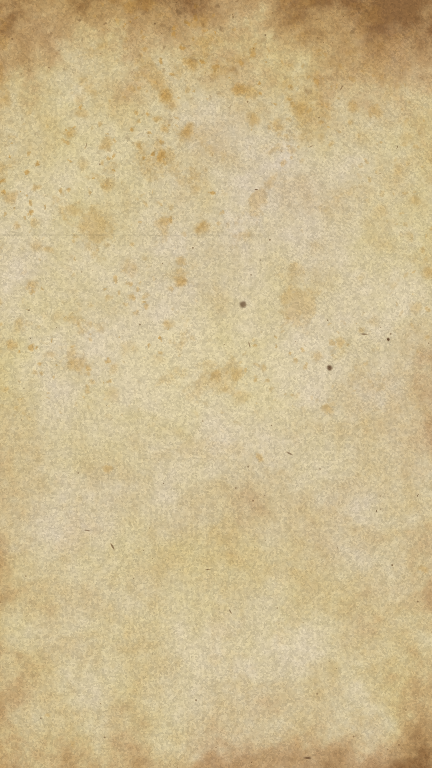
Write a WebGL 1 fragment shader that draws this texture.

```glsl
precision highp float;
// Aged parchment: cloudy cream paper with browned edges, foxing, specks and fibres.
uniform vec2 u_resolution;

// Paper tones, from clean to most browned
const vec3 CREAM = vec3(0.845, 0.788, 0.655);
const vec3 STRAW = vec3(0.822, 0.762, 0.605);
const vec3 SAND  = vec3(0.800, 0.720, 0.540);
const vec3 TAN   = vec3(0.760, 0.650, 0.470);
const vec3 BROWN = vec3(0.700, 0.570, 0.390);
const vec3 UMBER = vec3(0.570, 0.430, 0.275);
const vec3 RUST  = vec3(0.710, 0.530, 0.250);
const vec3 INK   = vec3(0.300, 0.190, 0.110);

const float BASE_AGE = 0.15;
const float CLOUD_AGE = 1.5;
const float MOTTLE_AGE = 0.8;
const float FLECK_AGE = 0.35;
const float TOP_AGE = 4.6;
const float BOTTOM_AGE = 2.9;
const float RIGHT_AGE = 2.1;
const float LEFT_AGE = 1.5;
const float FINE_GRAIN = 0.115;
const float FINE_CELLS = 250.0;
const float COARSE_GRAIN = 0.055;
const float COARSE_CELLS = 120.0;
const float WEAVE = 0.004;
const float CREASE_HEIGHT = 0.694;
const mat2 TILT = mat2(0.8, 0.6, -0.6, 0.8);

vec2 hash2(vec2 p) {
  vec2 q = vec2(dot(p, vec2(127.1, 311.7)), dot(p, vec2(269.5, 183.3)));
  return fract(sin(q) * 43758.55);
}

// Layered sines, each layer bent and turned; roughly -1 to 1
float clouds(vec2 p) {
  float sum = 0.0;
  float amp = 0.5;
  for (int i = 0; i < 7; i++) {
    p = TILT * p * 1.8 + vec2(3.7, 1.9);
    vec2 bent = p + 1.4 * sin(p.yx * 0.73 + sum * 2.0);
    sum += amp * sin(bent.x) * sin(bent.y);
    amp *= 0.68;
  }
  return sum;
}

// Cellular grain: random shade of the nearest jittered point, -0.5 to 0.5
float grain(vec2 p) {
  vec2 cell = floor(p);
  float nearest = 2.0;
  float shade = 0.0;
  for (int j = -1; j <= 1; j++)
    for (int i = -1; i <= 1; i++) {
      vec2 c = cell + vec2(float(i), float(j));
      float d = length(c + hash2(c) - p);
      if (d < nearest) {
        nearest = d;
        shade = hash2(c + 17.0).x - 0.5;
      }
    }
  return shade;
}

// Scattered soft marks; stretch > 1 turns round spots into thin fibres
float marks(vec2 p, float density, float radius, float stretch) {
  vec2 cell = floor(p);
  float cover = 0.0;
  for (int j = -1; j <= 1; j++)
    for (int i = -1; i <= 1; i++) {
      vec2 c = cell + vec2(float(i), float(j));
      vec2 pick = hash2(c + 41.0);
      float angle = 6.283 * pick.y;
      vec2 d = p - c - hash2(c);
      d = mat2(cos(angle), -sin(angle), sin(angle), cos(angle)) * d;
      d.x /= stretch;
      float r = radius * (0.35 + 0.65 * hash2(c + 87.0).x);
      float spot = 1.0 - smoothstep(0.25 * r, r, length(d));
      cover = max(cover, spot * step(pick.x, density) * (0.5 + 0.5 * pick.y));
    }
  return cover;
}

vec3 paperTone(float age) {
  vec3 tone = mix(CREAM, STRAW, clamp(age, -0.2, 1.0));
  tone = mix(tone, SAND, clamp(age - 1.0, 0.0, 1.0));
  tone = mix(tone, TAN, clamp(age - 2.0, 0.0, 1.0));
  tone = mix(tone, BROWN, clamp(age - 3.0, 0.0, 1.0));
  return mix(tone, UMBER, clamp(age - 4.0, 0.0, 1.2));
}

void main() {
  vec2 uv = gl_FragCoord.xy / u_resolution;
  vec2 p = gl_FragCoord.xy / u_resolution.x;
  float fromTop = u_resolution.y / u_resolution.x - p.y;
  float broad = clouds(p * 1.6);
  float mottle = clouds(p * 9.0 + 5.0);
  float fleck = clouds(p * 32.0 + 9.0);

  // Browning creeps in from the edges in uneven patches
  float edge = TOP_AGE * exp(-fromTop / 0.14) + BOTTOM_AGE * exp(-p.y / 0.16);
  edge += RIGHT_AGE * exp((p.x - 1.0) / 0.15) * (1.0 - 0.5 * uv.y);
  edge += LEFT_AGE * exp(-p.x / 0.09);
  float age = BASE_AGE + CLOUD_AGE * broad + MOTTLE_AGE * mottle + FLECK_AGE * fleck;
  age += edge * (1.0 + 0.2 * broad + 0.3 * mottle);
  age -= 0.4 * max(age - 3.5, 0.0);
  vec3 color = paperTone(age);
  color.b *= 1.0 - 0.07 * clouds(p * 2.5 + 27.0);

  // Rusty foxing and ochre stains, gathered in the upper part
  vec2 ragged = p + 0.008 * vec2(fleck, clouds(p * 27.0 + 19.0));
  float zone = smoothstep(0.40, 0.58, uv.y) * (1.0 - 0.5 * smoothstep(0.5, 0.9, p.x));
  float stain = smoothstep(0.25, 0.75, clouds(p * 8.0 + 30.0));
  color = mix(color, RUST, 0.28 * stain * (0.35 + 0.65 * zone));
  zone *= smoothstep(-0.3, 0.2, clouds(p * 2.3 + 12.0));
  float foxing = marks(ragged * 18.0, 0.35, 0.48, 1.0);
  foxing = max(foxing, marks(ragged * 44.0, 0.35, 0.45, 1.0));
  color = mix(color, RUST, 0.65 * foxing * zone);
  color = mix(color, RUST, 0.4 * marks(ragged * 9.0 + 3.0, 0.12, 0.22, 1.0));

  // Brown freckles at the top, dark specks and loose fibres
  float freckles = marks(ragged * 36.0 + 50.0, 0.2, 0.35, 1.0);
  color = mix(color, UMBER * 0.8, 0.6 * freckles * exp(-fromTop / 0.25));
  vec2 rough = mix(p, ragged, 0.35);
  color = mix(color, INK, 0.8 * marks(rough * 6.0 + 20.0, 0.06, 0.065, 1.0));
  color = mix(color, INK, 0.45 * marks(p * 30.0 + 7.0, 0.07, 0.11, 1.0));
  color = mix(color, INK, 0.6 * marks(p * 12.0 + 31.0, 0.05, 0.04, 4.0));

  // Faint crease, weave and grain
  float crease = 1.0 - smoothstep(0.0, 0.002, abs(uv.y - CREASE_HEIGHT - 0.001 * mottle));
  color *= 1.0 - 0.07 * crease * (0.6 + fleck) * (1.0 - smoothstep(0.4, 0.7, p.x));
  float weave = sin(p.x * 520.0 + 3.0 * mottle) + sin(p.y * 560.0 + 3.0 * fleck);
  float tooth = FINE_GRAIN * grain(TILT * p * FINE_CELLS) + COARSE_GRAIN * grain(p * COARSE_CELLS);
  color *= 1.0 + tooth + WEAVE * weave * (1.0 + broad);
  gl_FragColor = vec4(color, 1.0);
}
```
